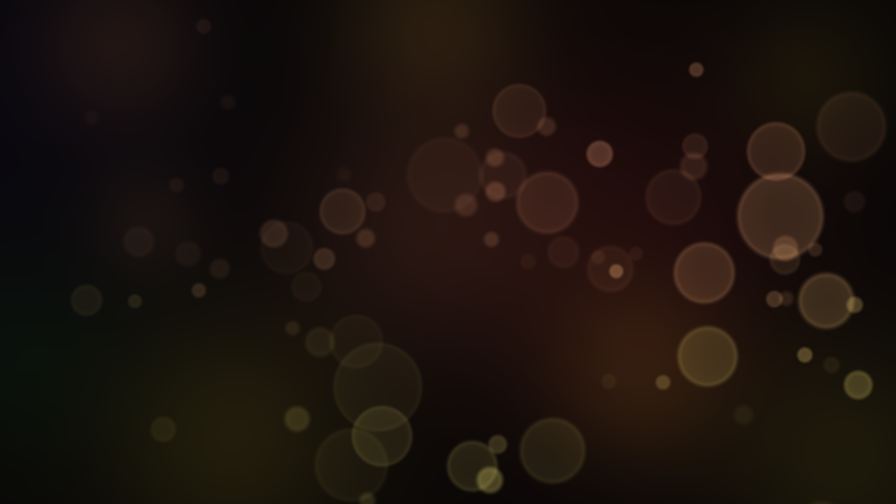
This background is drawn by a Shadertoy shader. Its source:

```glsl
// Dim out-of-focus lights over a dark, warm backdrop.
// Wide Gaussian glows tint the backdrop; two looped layers of hashed discs,
// large and small, are added on top with thin soft rims.

#define LARGE_COUNT 21
#define SMALL_COUNT 52
#define LARGE_RADIUS vec2(0.046, 0.094)
#define SMALL_RADIUS vec2(0.013, 0.032)
#define LARGE_LIGHT vec2(0.045, 0.20)
#define SMALL_LIGHT vec2(0.050, 0.31)
#define EDGE_SOFTNESS 0.0050
#define RIM_WIDTH 0.0042
#define GLOW_GAIN 1.4
#define BASE_COLOR vec3(0.034, 0.025, 0.023)
#define ROSE_TINT vec3(1.0, 0.66, 0.47)
#define OLIVE_TINT vec3(0.96, 0.90, 0.43)

// Four random values in 0..1 from an index and a layer seed
vec4 hash4(vec2 key) {
    vec4 q = fract(key.xyxy * vec4(0.1031, 0.1030, 0.0973, 0.1099));
    q += dot(q, q.wzxy + 33.33);
    return fract((q.xxyz + q.yzzw) * q.zywx);
}

vec3 glow(vec2 p, vec2 center, float radius, vec3 color) {
    vec2 d = (p - center) / radius;
    return GLOW_GAIN * color * exp(-dot(d, d));
}

// Backdrop: blue upper left, red middle, green and olive below
vec3 backdrop(vec2 p) {
    vec3 c = BASE_COLOR;
    c += glow(p, vec2(0.00, 0.80), 0.45, vec3(0.003, 0.004, 0.024));
    c += glow(p, vec2(0.24, 0.91), 0.16, vec3(0.068, 0.038, 0.022));
    c += glow(p, vec2(0.86, 0.96), 0.19, vec3(0.085, 0.060, 0.022));
    c += glow(p, vec2(1.61, 0.85), 0.16, vec3(0.040, 0.037, 0.007));
    c += glow(p, vec2(0.29, 0.56), 0.12, vec3(0.042, 0.027, 0.016));
    c += glow(p, vec2(0.84, 0.55), 0.26, vec3(0.075, 0.040, 0.028));
    c += glow(p, vec2(1.24, 0.54), 0.36, vec3(0.064, 0.014, 0.015));
    c += glow(p, vec2(1.27, 0.26), 0.19, vec3(0.088, 0.056, 0.017));
    c += glow(p, vec2(0.46, 0.13), 0.25, vec3(0.070, 0.063, 0.014));
    c += glow(p, vec2(1.68, 0.09), 0.24, vec3(0.056, 0.053, 0.012));
    c += glow(p, vec2(0.03, 0.28), 0.23, vec3(0.002, 0.026, 0.007));
    return c;
}

// Coverage of one disc: flat fill, slightly brighter outward, thin rim
float disc(float dist, float radius, float soft) {
    float fill = 1.0 - smoothstep(-soft, soft, dist - radius);
    float rimOffset = (dist - radius + RIM_WIDTH) / RIM_WIDTH;
    float rim = exp(-rimOffset * rimOffset);
    float t = min(dist / radius, 1.0);
    float rimGain = 0.36 * smoothstep(0.015, 0.045, radius);
    return fill * (0.85 + 0.15 * t * t) + rimGain * rim;
}

// One layer of discs, denser towards the middle of its region
vec3 discLayer(vec2 p, int count, vec2 center, vec2 extent,
               vec2 radii, vec2 light, float seed) {
    vec3 sum = vec3(0.0);
    float pixel = 1.0 / iResolution.y;
    for (int i = 0; i < count; i++) {
        vec4 place = hash4(vec2(float(i) + 1.0, seed));
        vec4 look = hash4(vec2(float(i) + 1.0, seed + 17.0));

        // Even sequence across, triangular spread in height
        float across = fract(float(i) * 0.618 + 0.25 * place.x + seed * 0.1);
        vec2 pos = center + extent * vec2(across - 0.5, 0.5 * (place.y + place.z - 1.0));

        float radius = mix(radii.x, radii.y, look.x * look.x);
        float power = mix(light.x, light.y, look.y * look.y);
        power *= mix(0.60, 1.15, smoothstep(0.3, 1.4, pos.x));
        float soft = max(EDGE_SOFTNESS * mix(0.8, 1.6, look.z), pixel);

        float warmth = smoothstep(0.10, 0.65, pos.y + 0.2 * (look.w - 0.5));
        vec3 tint = mix(OLIVE_TINT, ROSE_TINT, warmth);
        sum += tint * power * disc(length(p - pos), radius, soft);
    }
    return sum;
}

void mainImage(out vec4 fragColor, in vec2 fragCoord) {
    vec2 p = fragCoord / iResolution.y;
    vec3 color = backdrop(p);

    color += discLayer(p, LARGE_COUNT, vec2(1.12, 0.42), vec2(1.20, 1.10),
                       LARGE_RADIUS, LARGE_LIGHT, 3.0);
    color += discLayer(p, SMALL_COUNT, vec2(0.93, 0.47), vec2(1.60, 1.05),
                       SMALL_RADIUS, SMALL_LIGHT, 8.0);

    // Gentle shoulder keeps overlapping lights from clipping
    color = color / (1.0 + 0.25 * color);
    fragColor = vec4(color, 1.0);
}
```
